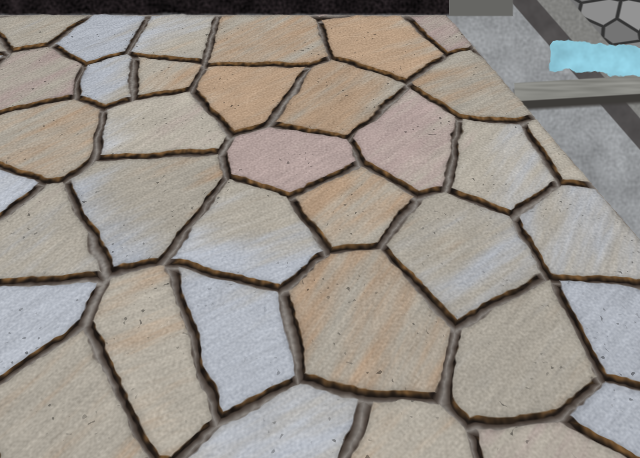
A Shadertoy shader for this texture:

```glsl
// Irregular sandstone flagstones in mortar, seen in perspective beside a building edge.
const float HORIZON = 2.1;         // height of the vanishing line
const float SLAB_DENSITY = 6.4;    // slabs per ground unit
const float JITTER = 0.88;
const float JOINT = 0.042;         // half joint width, in slab units
const vec2 THICKNESS = vec2(0.005, 0.016);
const vec2 CORNER = vec2(0.967, 0.975);
const vec2 PAVING_SIDE = vec2(-0.757, -0.654);
const vec2 KERB_SIDE = vec2(0.754, 0.657);

const vec3 COOL = vec3(0.71, 0.73, 0.765);
const vec3 CREAM = vec3(0.69, 0.665, 0.62);
const vec3 PEACH = vec3(0.71, 0.59, 0.48);
const vec3 PINK = vec3(0.68, 0.60, 0.59);
const vec3 OCHRE = vec3(0.47, 0.35, 0.22);
const vec3 MORTAR = vec3(0.53, 0.51, 0.49);
const vec3 SHADOW = vec3(0.22, 0.18, 0.155);
const vec3 SOIL = vec3(0.10, 0.085, 0.09);
const vec3 CONCRETE = vec3(0.57, 0.58, 0.59);
const vec3 FOAM = vec3(0.56, 0.79, 0.86);

vec2 hash2(vec2 p) {
    vec3 a = fract(p.xyx * vec3(0.1031, 0.1030, 0.0973));
    a += dot(a, a.yzx + 33.33);
    return fract((a.xx + a.yz) * a.zy);
}

float corner(vec2 cell, vec2 f, vec2 o) {
    return dot(hash2(cell + o) * 2.0 - 1.0, f - o);
}

// Gradient noise, roughly -0.7 to 0.7
float noise(vec2 p) {
    vec2 i = floor(p), f = p - i;
    vec2 u = f * f * f * (f * (f * 6.0 - 15.0) + 10.0);
    return mix(mix(corner(i, f, vec2(0)), corner(i, f, vec2(1, 0)), u.x),
               mix(corner(i, f, vec2(0, 1)), corner(i, f, vec2(1)), u.x), u.y);
}

float fbm(vec2 p) {
    float sum = 0.0, amp = 0.6;
    for (int i = 0; i < 4; i++) {
        sum += amp * noise(p);
        p = mat2(1.6, 1.2, -1.2, 1.6) * p + 7.3;
        amp *= 0.55;
    }
    return sum;
}

// Voronoi: x = distance to the cell border, yz = cell id
vec3 cells(vec2 q) {
    vec2 base = floor(q), nearest = vec2(0), id = vec2(0);
    float best = 9.0, border = 9.0;
    for (int k = 0; k < 9; k++) {
        vec2 c = base + vec2(k % 3 - 1, k / 3 - 1);
        vec2 r = c + 0.5 + JITTER * (hash2(c) - 0.5) - q;
        if (dot(r, r) < best) { best = dot(r, r); nearest = r; id = c; }
    }
    for (int k = 0; k < 25; k++) {
        vec2 c = id + vec2(k % 5 - 2, k / 5 - 2);
        vec2 r = c + 0.5 + JITTER * (hash2(c) - 0.5) - q;
        vec2 gap = r - nearest;
        if (dot(gap, gap) > 1e-5)
            border = min(border, dot(0.5 * (r + nearest), normalize(gap)));
    }
    return vec3(border, id);
}

vec2 ground(vec2 p) {
    return vec2(p.x - 0.7, HORIZON) * SLAB_DENSITY / (HORIZON - p.y);
}

// x = distance inside a slab, yz = slab id
vec3 slabAt(vec2 p) {
    vec2 q = ground(p);
    vec2 ragged = 0.045 * vec2(noise(q * 4.0), noise(q * 4.0 + 31.0));
    ragged += 0.018 * vec2(noise(q * 15.0), noise(q * 15.0 + 17.0));
    vec3 slab = cells(q + ragged);
    slab.x -= JOINT + 0.03 * noise(q * 1.3);
    float limit = min(0.967 - p.y, dot(p - CORNER, PAVING_SIDE)) + ragged.x * 0.15;
    slab.x = min(slab.x, limit * SLAB_DENSITY / (HORIZON - p.y));
    return slab;
}

vec3 slabColor(vec2 p, vec3 slab) {
    vec2 q = ground(p), pick = hash2(slab.yz + 4.7), tone = hash2(slab.yz + 19.1);
    float angle = 0.45 + 0.6 * tone.x;
    vec2 along = vec2(cos(angle), sin(angle));
    vec2 g = vec2(dot(q, along), dot(q, vec2(-along.y, along.x))) + pick * 40.0;
    float streak = fbm(g * vec2(0.9, 5.0)), veins = fbm(g * vec2(2.5, 19.0));
    // Warm slabs gather in the upper middle
    float warm = 1.0 - smoothstep(0.15, 0.6, length((p - vec2(0.6, 0.74)) * vec2(1.0, 1.3)));
    float warmth = pick.x * 0.75 + warm * 0.5;
    vec3 col = mix(COOL, CREAM, smoothstep(0.2, 0.5, warmth + 0.3 * streak));
    vec3 hue = pick.y > 0.65 ? PINK : PEACH;
    col = mix(col, hue, 0.8 * smoothstep(0.55, 1.05, warmth + 0.7 * streak));
    col *= 0.98 + 0.08 * (tone.y - 0.5) + 0.13 * veins + 0.07 * fbm(q * 3.0);
    col += 0.09 * noise(q * 42.0) * vec3(1.0, 0.98, 0.95);
    float specks = smoothstep(0.3, 0.5, noise(q * 24.0)) * smoothstep(-0.1, 0.3, noise(q * 2.5));
    col *= 1.0 - 0.35 * specks;
    return col * mix(0.9, 1.0, smoothstep(0.0, 0.05, slab.x));
}

float box(vec2 p, vec2 center, vec2 halfSize, float slope) {
    p -= center;
    p.y -= slope * p.x;
    vec2 d = abs(p) - halfSize;
    return max(d.x, d.y);
}

// Bare concrete, kerb, rubble, plank and foam at the far right
vec3 surroundings(vec2 p, float px) {
    float rough = fbm(p * 16.0), grain = noise(p * 130.0);
    vec3 col = CONCRETE * (1.0 + 0.28 * rough + 0.14 * grain);
    float kerb = dot(p - vec2(1.13, 0.98), KERB_SIDE);
    col = mix(col, vec3(0.31, 0.30, 0.30) + 0.1 * rough, smoothstep(-px, px, kerb));
    col = mix(col, vec3(0.50, 0.50, 0.49) + 0.07 * grain, smoothstep(-px, px, kerb - 0.045));
    vec3 rubble = cells(p * vec2(15.0, 22.0));
    vec3 chips = mix(vec3(0.2), vec3(0.4 + 0.22 * hash2(rubble.yz).x), smoothstep(0.02, 0.1, rubble.x));
    col = mix(col, chips, smoothstep(-px, px, kerb - 0.10));
    col = mix(col, vec3(0.40, 0.40, 0.39), smoothstep(px, -px, box(p, vec2(1.05, 0.99), vec2(0.07, 0.025), 0.0)));
    float plank = box(p, vec2(1.28, 0.808), vec2(0.157, 0.02), 0.06);
    float under = box(p, vec2(1.28, 0.79), vec2(0.155, 0.02), 0.06);
    col = mix(col, vec3(0.24, 0.23, 0.22), smoothstep(0.008, -0.004, under));
    col = mix(col, vec3(0.53, 0.53, 0.51) + 0.12 * noise(p * vec2(12.0, 150.0)), smoothstep(px, -px, plank));
    float foam = box(p, vec2(1.32, 0.87), vec2(0.115, 0.032), -0.1) + 0.03 * rough;
    col = mix(col, FOAM * (1.0 + 0.3 * rough), smoothstep(px, -px, foam));
    float soil = smoothstep(-0.006, 0.006, p.y - 0.967 + 0.01 * rough) * step(p.x, 0.98);
    return mix(col, SOIL * (1.0 + 1.5 * rough + grain), soil);
}

void mainImage(out vec4 fragColor, in vec2 fragCoord) {
    vec2 p = fragCoord / iResolution.y;
    float px = 1.0 / iResolution.y, scale = (HORIZON - p.y) / HORIZON;
    float soft = 1.2 * px * SLAB_DENSITY / (HORIZON - p.y);
    vec2 q = ground(p);
    vec3 top = slabAt(p), side = slabAt(p + THICKNESS * scale);

    // Joint bed, with contact shadow below the slabs
    vec3 col = MORTAR * (1.0 + 0.2 * fbm(q * 7.0) + 0.15 * noise(q * 35.0));
    float outside = max(0.967 - p.y, 0.0) * dot(p - CORNER, PAVING_SIDE);
    if (outside <= 0.0) col = surroundings(p, px);
    col = mix(col, SHADOW, 0.85 * smoothstep(-0.055, 0.0, side.x));

    // Broken slab flanks, then the worn faces
    vec3 flank = mix(SHADOW * 0.6, OCHRE, smoothstep(0.0, 0.07, side.x + 0.05 * noise(q * 12.0)));
    flank *= 0.9 + 0.5 * noise(q * vec2(25.0, 12.0));
    col = mix(col, flank, smoothstep(-soft, soft, side.x));
    col = mix(col, slabColor(p, top), smoothstep(-soft, soft, top.x));
    fragColor = vec4(clamp(col, 0.0, 1.0), 1.0);
}
```
